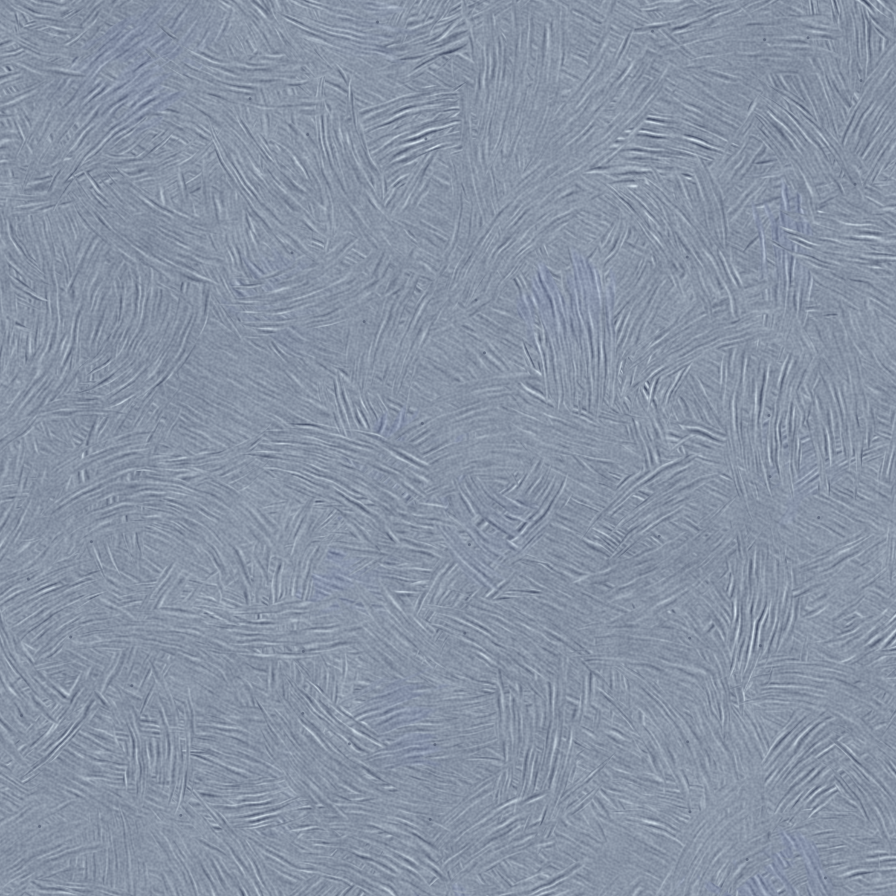
Reproduce this texture procedurally as a Shadertoy shader.

```glsl
// Blue-grey plaster worked with a stiff brush: overlapping curved strokes,
// each a fan of fine grooves, are painted layer over layer from jittered grids.
// Grooves are embossed gradient noise, stretched along each stroke's arc.

float hash(vec2 p) {
    vec3 q = fract(p.xyx * 0.1031);
    q += dot(q, q.yzx + 33.33);
    return fract((q.x + q.y) * q.z);
}

float cornerSlope(vec2 cell, vec2 offset) {
    float angle = 6.2832 * hash(cell);
    return dot(vec2(cos(angle), sin(angle)), offset);
}

float gradientNoise(vec2 p) {
    vec2 i = floor(p), f = p - i;
    vec2 u = f * f * f * (f * (f * 6.0 - 15.0) + 10.0);
    vec2 e = vec2(1, 0);
    float low = mix(cornerSlope(i, f), cornerSlope(i + e, f - e), u.x);
    float high = mix(cornerSlope(i + e.yx, f - e.yx), cornerSlope(i + 1.0, f - 1.0), u.x);
    return mix(low, high, u.y);
}

mat2 rotation(float angle) {
    float c = cos(angle), s = sin(angle);
    return mat2(c, s, -s, c);
}

// Lit groove relief at a point given as (along, across) the stroke
float grooves(vec2 p, float seed) {
    float across = p.y + 0.0025 * gradientNoise(p * 45.0 + seed);
    vec2 q = vec2(p.x * 24.0, across * 255.0) + seed;
    float emboss = gradientNoise(q + vec2(0, 0.35)) - gradientNoise(q - vec2(0, 0.35));
    float fine = gradientNoise(vec2(p.x * 75.0, across * 390.0) + seed + 7.0);
    float broken = smoothstep(-0.3, 0.25, gradientNoise(vec2(p.x * 34.0, across * 90.0) + seed));

    // Narrow bright ridges over wider, flatter hollows
    float ridge = emboss + 0.9 * emboss * abs(emboss) + 0.35 * max(emboss, 0.0) - 0.05;
    return mix(0.35, 1.0, broken) * ridge + 0.45 * fine;
}

// Paints one stroke over surface = (relief, blue tint)
void paintStroke(inout vec2 surface, vec2 p, vec2 id) {
    float seed = 90.0 * hash(id + 3.7);
    float angle = 3.1416 * hash(id + 11.3);
    vec2 q = rotation(angle) * p;
    q.y *= hash(id + 23.9) < 0.5 ? -1.0 : 1.0;

    // Bend into an arc and spread the bristles along it
    float radius = mix(0.13, 0.4, hash(id + 31.1));
    vec2 d = q - vec2(0, radius);
    float along = atan(d.x, -d.y) * radius;
    float across = (length(d) - radius) / (1.0 + 2.5 * clamp(along, -0.12, 0.12));

    float halfWidth = mix(0.035, 0.062, hash(id + 41.7));
    float halfLength = mix(0.06, 0.1, hash(id + 53.3));
    if (abs(across) > halfWidth || abs(along) > halfLength + 0.03) return;

    // Uneven sides, ragged ends and gaps where bristles skipped
    float ragged = 0.07 * gradientNoise(vec2(across * 90.0, sign(along) * 4.3 + seed));
    float uneven = 0.018 * gradientNoise(vec2(along * 28.0, sign(across) * 6.1 + seed));
    float gaps = gradientNoise(vec2(along * 20.0, across * 85.0) + seed + 15.0);
    float mask = smoothstep(0.0, 0.004, halfWidth - 0.008 + uneven - abs(across))
               * smoothstep(0.0, 0.015, halfLength + ragged - abs(along))
               * smoothstep(-0.38, -0.12, gaps);

    float strength = mix(0.7, 1.1, hash(id + 61.9)) * (0.85 + 0.25 * abs(cos(angle)));
    float relief = strength * grooves(vec2(along, across), seed);
    float fade = smoothstep(-0.05, 0.08, along);
    float tint = fade * smoothstep(0.87, 0.97, hash(id + 71.3));
    surface = mix(surface, vec2(relief, tint), mask);
    surface.x += 0.2 * mask * (1.0 - mask);
}

// Sparse dark pits
float pits(vec2 p) {
    vec2 cell = floor(p * 16.0);
    vec2 centre = 0.2 + 0.6 * vec2(hash(cell + 5.1), hash(cell + 9.7));
    float dist = length(fract(p * 16.0) - centre) / 16.0;
    return step(0.86, hash(cell + 83.0)) * (1.0 - smoothstep(0.0008, 0.0024, dist));
}

void mainImage(out vec4 fragColor, in vec2 fragCoord) {
    vec2 uv = fragCoord / iResolution.y;
    vec2 surface = vec2(0.6 * grooves(rotation(0.5) * uv, 4.0), 0.0);

    // Layers of strokes on turned grids
    for (int layer = 0; layer < 3; layer++) {
        float turn = 0.4 + 2.0 * float(layer);
        vec2 g = rotation(turn) * uv / 0.145 + 40.0;
        for (int j = -1; j <= 1; j++)
        for (int i = -1; i <= 1; i++) {
            vec2 cell = floor(g) + vec2(i, j);
            vec2 id = cell + 97.0 * float(layer);
            vec2 centre = cell + 0.2 + 0.6 * vec2(hash(id), hash(id + 17.0));
            paintStroke(surface, (g - centre) * 0.145, id);
        }
    }

    // Worn areas, grain and slow drift in brightness
    float wear = 0.95 + 0.7 * gradientNoise(uv * 9.0 + 12.0);
    float grain = gradientNoise(uv * 310.0) + 0.5 * gradientNoise(uv * 170.0 + 31.0);
    float drift = gradientNoise(uv * 4.0 + 60.0) + gradientNoise(uv * 17.0 + 80.0)
                + gradientNoise(uv * 45.0 + 25.0);
    float light = 0.132 * wear * surface.x + 0.07 * grain + 0.025 * drift;

    vec3 color = vec3(0.537, 0.582, 0.650) + light * vec3(1.0, 1.02, 0.92);
    color += surface.y * vec3(-0.012, -0.012, 0.014);
    color = mix(color, vec3(0.30, 0.34, 0.43), 0.7 * pits(uv));
    fragColor = vec4(color, 1.0);
}
```
